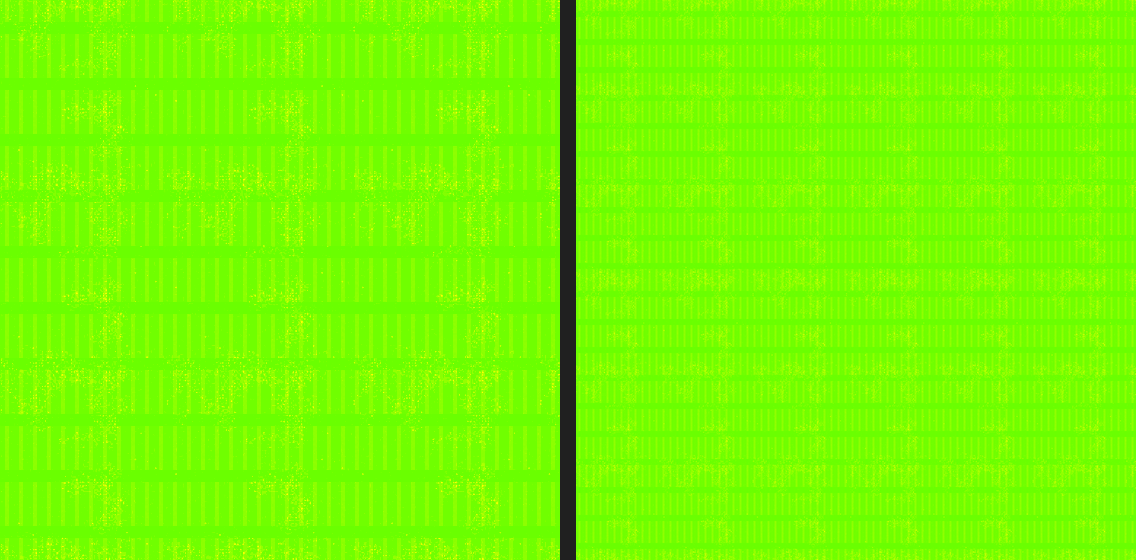
Left: one tile. Right: repeated 2 by 2.
Write a three.js fragment shader that draws this pattern.

```glsl
varying vec2 vUv;

const vec2 BAR_COUNT = vec2(40.0, 10.0);     // bars across, rows up
const vec2 BAR_HALF = vec2(0.137, 0.393);    // half size, in cells
const float EDGE = 0.0008;                   // edge softness, in canvas units
const float WEAR_TILES = 3.0;                // wear repeats per side
const float GRAIN_CELLS = 128.0;             // fine grain per wear tile
const float FLECK_CELLS = 64.0;              // larger flecks per wear tile

const vec3 GAP_COLOR = vec3(0.415, 1.0, 0.0);
const vec3 GROUND_COLOR = vec3(0.44, 1.0, 0.0);
const vec3 BAR_COLOR = vec3(0.55, 1.0, 0.0);
const vec3 GRAIN_TINT = vec3(0.14, 0.0, 0.0);
const vec3 FLECK_TINT = vec3(0.32, 0.0, 0.0);

float hash(vec2 cell, float seed) {
  vec3 p = fract(vec3(cell.xyx + seed * 17.3) * vec3(0.1031, 0.1030, 0.0973));
  p += dot(p, p.yzx + 33.33);
  return fract((p.x + p.y) * p.z);
}

// Value noise that wraps once per unit of p
float wrapNoise(vec2 p, float cells, float seed) {
  p *= cells;
  vec2 i = floor(p);
  vec2 f = p - i;
  f = f * f * (3.0 - 2.0 * f);
  vec2 a = mod(i, cells);
  vec2 b = mod(i + 1.0, cells);
  return mix(mix(hash(a, seed), hash(vec2(b.x, a.y), seed), f.x),
             mix(hash(vec2(a.x, b.y), seed), hash(b, seed), f.x), f.y);
}

// Cloudy patches joined by thin winding veins
float wearDensity(vec2 p) {
  float cloud = 0.0;
  float weight = 0.5;
  float cells = 5.0;
  for (int octave = 0; octave < 4; octave++) {
    cloud += weight * wrapNoise(p, cells, float(octave) + 1.0);
    weight *= 0.5;
    cells *= 2.0;
  }
  float bend = 0.7 * wrapNoise(p, 4.0, 6.0) + 0.3 * wrapNoise(p, 12.0, 7.0);
  float vein = 1.0 - smoothstep(0.0, 0.1, abs(bend - 0.5));
  return smoothstep(0.47, 0.78, cloud + 0.13 * vein);
}

// Round flecks of random size, one per cell at most
float flecks(vec2 p, float density) {
  vec2 cell = floor(p * FLECK_CELLS);
  vec2 id = mod(cell, FLECK_CELLS);
  vec2 center = 0.35 + 0.3 * vec2(hash(id, 11.0), hash(id, 12.0));
  float radius = mix(0.12, 0.32, hash(id, 13.0));
  float dist = length(p * FLECK_CELLS - cell - center);
  float present = step(hash(id, 14.0), 0.005 + 0.4 * density * density);
  return present * (1.0 - smoothstep(radius - 0.1, radius + 0.12, dist));
}

// Coverage of a centred band of given half width in cells
float band(float coord, float count, float halfWidth) {
  float dist = (abs(fract(coord) - 0.5) - halfWidth) / count;
  return 1.0 - smoothstep(-EDGE, EDGE, dist);
}

void main() {
  // Rows are centred on whole multiples of the row height
  vec2 grid = vUv * BAR_COUNT + vec2(0.0, 0.5);
  float column = band(grid.x, BAR_COUNT.x, BAR_HALF.x);
  float row = band(grid.y, BAR_COUNT.y, BAR_HALF.y);

  // Wear
  vec2 p = vUv * WEAR_TILES;
  float density = wearDensity(p);
  float grain = wrapNoise(p, GRAIN_CELLS, 21.0);
  float threshold = mix(0.86, 0.48, density);
  float speckle = smoothstep(threshold, threshold + 0.2, grain);
  float fleck = flecks(p, density);

  // Bars with a faint mottle, then speckles on top
  float mottle = 0.8 + 0.35 * wrapNoise(p, GRAIN_CELLS, 22.0);
  vec3 color = mix(GAP_COLOR, GROUND_COLOR, row);
  color = mix(color, BAR_COLOR, column * row * mottle);
  color += GRAIN_TINT * speckle * mix(0.7, 1.0, row);
  color += FLECK_TINT * fleck;

  gl_FragColor = vec4(min(color, 1.0), 1.0);
}
```
